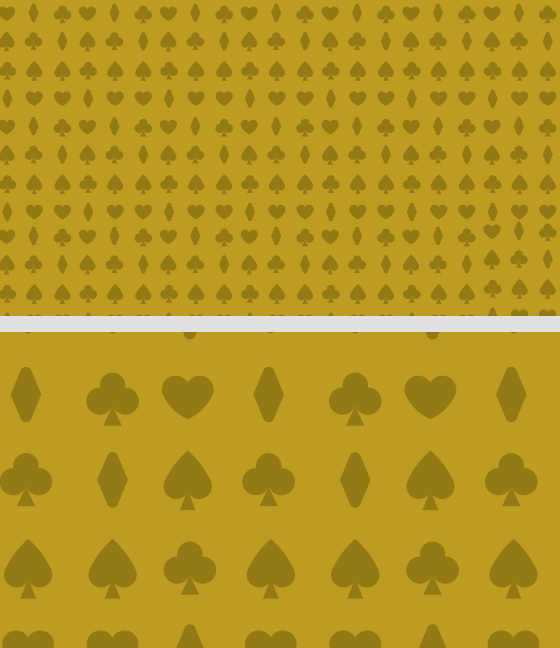
Top, the full canvas; bottom, a detail of the centre.
Reproduce this pattern procedurally as a WebGL 1 fragment shader.

```glsl
precision highp float;
uniform vec2 u_resolution;

// Shapes: y points down, x is mirrored, the canvas is 432 units high

// Two round lobes joined by bowed sides that meet at a tip
float leaf(vec2 p, vec2 lobe, float r, float tip) {
  vec2 n = vec2(0.906, 0.423);
  vec2 toTip = vec2(0.0, tip) - lobe;
  float k = dot(toTip, n);
  float bow = (dot(toTip, toTip) - 2.0 * r * k + r * r) / (2.0 * (r - k));
  float side = length(p - lobe + (bow - r) * n) - bow;
  float wedge = max(side, -dot(p - lobe, vec2(-n.y, n.x)));
  return min(length(p - lobe) - r, wedge);
}

float stem(vec2 p, float top, float bottom, float halfWidth) {
  float slope = halfWidth / (bottom - top);
  return max(p.y - bottom, (p.x - slope * (p.y - top)) / sqrt(1.0 + slope * slope));
}

float heart(vec2 p) {
  return leaf(p, vec2(5.5, -3.5), 6.3, 10.0);
}

float diamond(vec2 p) {
  p.y = abs(p.y);
  vec2 edge = vec2(dot(p - vec2(7.0, 0.0), vec2(0.923, 0.384)), p.y - 12.6) + 1.5;
  return length(max(edge, 0.0)) + min(max(edge.x, edge.y), 0.0) - 1.5;
}

float club(vec2 p) {
  float lobes = min(length(p - vec2(0.0, -6.4)) - 5.8, length(p - vec2(5.8, 0.8)) - 6.2);
  return min(lobes, stem(p, 3.0, 12.0, 4.2));
}

float spade(vec2 p) {
  float blade = leaf(vec2(p.x, -p.y), vec2(5.2, -2.9), 5.8, 13.4);
  return min(blade, stem(p, 4.5, 13.8, 3.6));
}

void main() {
  float unit = 432.0 / u_resolution.y;
  vec2 p = vec2(gl_FragCoord.x, u_resolution.y - gl_FragCoord.y) * unit;

  // Bands of four rows; the last is closer, and raised at its right end
  float lastBand = p.x > 655.0 ? 298.0 : 305.0;
  float band = p.y < 159.0 ? 0.0 : (p.y < lastBand + 4.0 ? 155.0 : lastBand);
  p.y -= band;
  float row = step(37.0, p.y) + step(77.0, p.y) + step(116.0, p.y);

  // Three columns per repeat
  float column = floor((p.x + 9.0) / 36.86);
  float place = mod(column, 3.0);
  vec2 center = vec2(9.4 + 36.86 * column, 18.7);
  center.x += place > 1.5 ? 2.2 : (row < 1.5 ? -0.4 : 0.6);
  if (row > 0.5) center.y = row < 1.5 ? 56.4 : (row < 2.5 ? 96.7 : 134.8);
  else center.y += place > 1.5 ? 1.0 : (place > 0.5 ? -1.2 : 0.0);
  p -= center;
  p.x = abs(p.x);

  // Suit order in each row: 0 heart, 1 diamond, 2 club, 3 spade
  vec3 order = vec3(1.0, 0.0, 0.0);
  if (row < 0.5) order = vec3(0.0, 1.0, 2.0);
  else if (row < 1.5) order = vec3(3.0, 2.0, 1.0);
  else if (row < 2.5) order = vec3(2.0, 3.0, 3.0);
  float suit = place < 0.5 ? order.x : (place < 1.5 ? order.y : order.z);

  float d = heart(p);
  if (suit > 2.5) d = spade(p);
  else if (suit > 1.5) d = club(p);
  else if (suit > 0.5) d = diamond(p);

  float ink = 1.0 - smoothstep(-0.6, 0.6, d / unit);
  gl_FragColor = vec4(mix(vec3(0.74, 0.61, 0.13), vec3(0.58, 0.48, 0.08), ink), 1.0);
}
```
